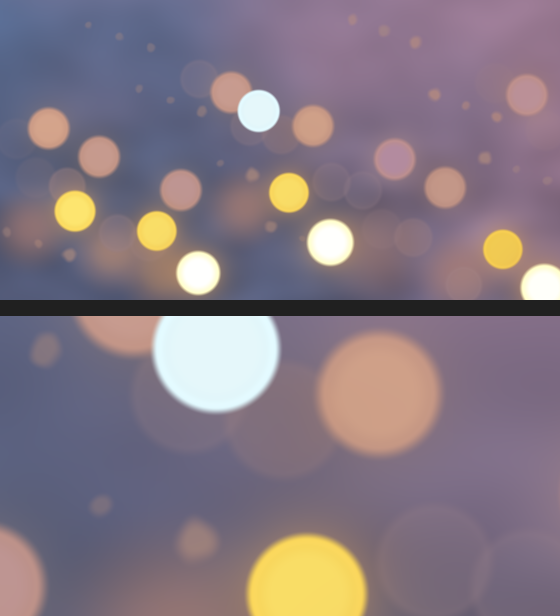
Top: the whole. Bottom: its middle third, enlarged.
Give the GLSL for this background, as a Shadertoy shader.

```glsl
// Dusk bokeh: a slate-to-mauve haze with layers of out-of-focus lights.
// Each layer scatters its discs along a low-discrepancy sequence, from faint
// background ghosts up to the glowing yellow and white lights in front.

#define DISC_RADIUS 0.068
#define SCATTER_STEP vec2(0.618, 0.755)
#define SLATE vec3(0.335, 0.365, 0.485)
#define MAUVE vec3(0.585, 0.46, 0.555)
#define BLUE_LIFT vec3(0.0, 0.05, 0.08)
#define HALO_TONE vec3(0.80, 0.59, 0.38)
#define HALO_FALLOFF 1.9
#define RIM_LIGHT 0.035
#define HAZE_CONTRAST 0.24

struct Layer {
    int count;
    vec2 seed;       // start of the scatter sequence
    vec2 span;       // lowest and highest centre
    float radius;
    float vary;      // share of the radius that may shrink
    float softness;  // edge width relative to the radius
    vec2 opacity;    // faintest and strongest
    vec3 toneA;
    vec3 toneB;
    vec3 edgeTone;
    float halo;
};

vec2 hash22(vec2 p) {
    vec3 q = fract(p.xyx * vec3(0.1031, 0.1030, 0.0973));
    q += dot(q, q.yzx + 33.33);
    return fract((q.xx + q.yz) * q.zy);
}

float gradientAt(vec2 cell, vec2 offset) {
    return dot(hash22(cell) * 2.0 - 1.0, offset);
}

float gradientNoise(vec2 p) {
    vec2 i = floor(p), f = fract(p);
    vec2 u = f * f * f * (f * (f * 6.0 - 15.0) + 10.0);
    vec2 e = vec2(1.0, 0.0);
    float low = mix(gradientAt(i, f), gradientAt(i + e, f - e), u.x);
    float high = mix(gradientAt(i + e.yx, f - e.yx), gradientAt(i + 1.0, f - 1.0), u.x);
    return mix(low, high, u.y);
}

// Diagonal gradient broken up by drifts of haze, darkest below the middle
vec3 duskHaze(vec2 uv, vec2 p) {
    float drift = gradientNoise(p * vec2(2.0, 3.5) + 7.3);
    float clouds = gradientNoise(p * vec2(3.0, 5.0) + 21.7)
                 + 0.5 * gradientNoise(p * vec2(6.5, 9.0) + 3.1);
    float warmth = uv.x * 0.85 + (uv.y - 0.5) * 0.5 + 0.3 * drift;
    vec3 haze = mix(SLATE, MAUVE, smoothstep(0.1, 0.92, warmth));
    haze += BLUE_LIFT * uv.y * uv.y * (1.0 - uv.x);
    float lowBand = 1.0 - smoothstep(0.35, 0.75, uv.y);
    return haze * (1.0 + HAZE_CONTRAST * clouds * mix(0.45, 1.0, lowBand) - 0.04 * lowBand);
}

vec3 addLights(vec3 col, vec2 p, float aspect, Layer l) {
    for (int i = 0; i < l.count; i++) {
        vec2 place = fract(l.seed + float(i) * SCATTER_STEP);
        vec2 center = vec2(place.x * aspect, mix(l.span.x, l.span.y, place.y));
        vec2 pick = hash22(vec2(float(i) + 1.0, 40.0 * l.seed.x + 3.0));
        float radius = l.radius * (1.0 - l.vary * pick.y);
        float d = length(p - center) / radius;

        // Disc: soft edge, tinted border and a faint lens rim
        float body = 1.0 - smoothstep(1.0 - l.softness, 1.0 + l.softness, d);
        float rim = exp(-pow((d - 0.9) / 0.07, 2.0)) * max(1.0 - 5.0 * l.softness, 0.0);
        vec3 tone = mix(l.toneA, l.toneB, pick.x);
        tone = mix(tone, l.edgeTone, 0.6 * smoothstep(0.55, 1.05, d)) + RIM_LIGHT * rim;

        float glow = l.halo * exp(-HALO_FALLOFF * max(d - 1.0, 0.0));
        col = mix(col, HALO_TONE, glow);
        col = mix(col, tone, body * mix(l.opacity.x, l.opacity.y, pick.y));
    }
    return col;
}

void mainImage(out vec4 fragColor, in vec2 fragCoord) {
    vec2 uv = fragCoord / iResolution.xy;
    vec2 p = fragCoord / iResolution.y;
    float aspect = iResolution.x / iResolution.y;
    vec3 col = duskHaze(uv, p);

    // Warm smears near the ground
    Layer smears = Layer(6, vec2(0.20, 0.45), vec2(0.03, 0.32), 0.12, 0.35, 0.9, vec2(0.4, 0.7),
        vec3(0.77, 0.57, 0.40), vec3(0.68, 0.49, 0.46), vec3(0.68, 0.49, 0.42), 0.0);
    // Faint ghosts
    Layer ghosts = Layer(15, vec2(0.03, 0.71), vec2(0.04, 0.74), DISC_RADIUS, 0.1, 0.11, vec2(0.1, 0.42),
        vec3(0.74, 0.54, 0.46), vec3(0.50, 0.47, 0.58), vec3(0.60, 0.49, 0.52), 0.0);
    // Small blurred specks
    Layer specks = Layer(24, vec2(0.27, 0.83), vec2(0.06, 1.0), 0.022, 0.6, 0.5, vec2(0.65, 0.2),
        vec3(0.84, 0.60, 0.46), vec3(0.66, 0.55, 0.52), vec3(0.74, 0.56, 0.50), 0.0);
    // Peach, orange and lilac discs
    Layer salmon = Layer(8, vec2(0.087, 0.60), vec2(0.32, 0.74), DISC_RADIUS, 0.0, 0.13, vec2(0.65, 0.97),
        vec3(0.91, 0.69, 0.54), vec3(0.68, 0.53, 0.64), vec3(0.77, 0.56, 0.48), 0.14);
    // Bright lights
    Layer icy = Layer(1, vec2(0.462, 0.5), vec2(0.63), 0.07, 0.0, 0.07, vec2(1.0),
        vec3(0.90, 0.97, 0.98), vec3(0.90, 0.97, 0.98), vec3(0.84, 0.95, 0.98), 0.06);
    Layer golden = Layer(4, vec2(0.28, 0.40), vec2(0.13, 0.38), DISC_RADIUS, 0.04, 0.08, vec2(1.0),
        vec3(0.94, 0.78, 0.30), vec3(1.0, 0.92, 0.46), vec3(0.95, 0.78, 0.28), 0.4);
    Layer white = Layer(3, vec2(0.354, 0.45), vec2(0.0, 0.2), 0.08, 0.1, 0.09, vec2(1.0),
        vec3(1.0), vec3(1.0, 1.0, 0.97), vec3(1.0, 0.96, 0.58), 0.42);

    vec2 wobble = vec2(gradientNoise(p * 30.0), gradientNoise(p * 30.0 + 50.0));
    col = addLights(col, p, aspect, smears);
    col = addLights(col, p, aspect, ghosts);
    col = addLights(col, p + 0.008 * wobble, aspect, specks);
    col = addLights(col, p, aspect, salmon);
    col = addLights(col, p, aspect, icy);
    col = addLights(col, p, aspect, golden);
    col = addLights(col, p, aspect, white);
    fragColor = vec4(clamp(col, 0.0, 1.0), 1.0);
}
```
